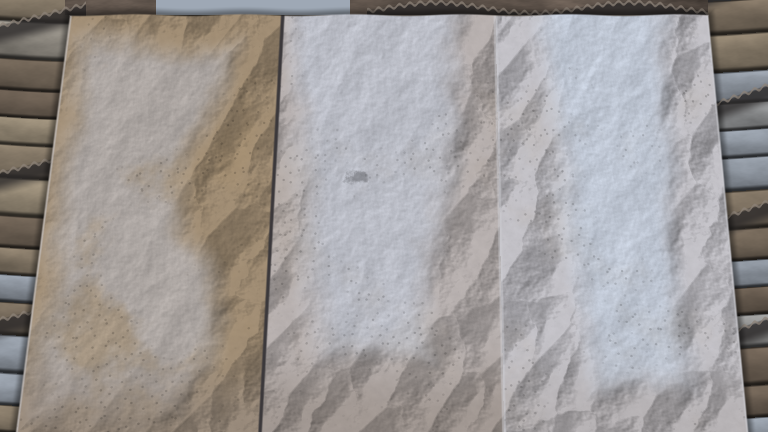
Reproduce this texture procedurally as a Shadertoy shader.

```glsl
// Three split-faced stone slabs standing side by side before stacked stone.
// Each slab is a raised face inside rough flanks; its height is built from
// layered sines and cellular scoops, then lit by slope from the upper left.

float hash(vec2 p) {
    return fract(sin(dot(p, vec2(127.1, 311.7))) * 43758.5);
}

// Distance to the nearest scattered cell centre.
float cells(vec2 p) {
    vec2 cell = floor(p);
    float nearest = 2.0;
    for (int j = -1; j <= 1; j++)
        for (int i = -1; i <= 1; i++) {
            vec2 c = cell + vec2(i, j);
            vec2 centre = c + vec2(hash(c), hash(c + 37.3));
            nearest = min(nearest, length(p - centre));
        }
    return nearest;
}

// Layered, bent sines, roughly -1 to 1.
float swell(vec2 p) {
    float sum = 0.0, amp = 0.5;
    for (int i = 0; i < 6; i++) {
        sum += amp * sin(p.x + 1.4 * sin(p.y + float(i))) * cos(0.7 * p.y + sin(p.x * 0.8));
        p = mat2(1.5, 1.2, -1.2, 1.5) * p + 1.7;
        amp *= 0.6;
    }
    return sum;
}

// Signed distance inside the raised face; p is 0 to 1 across and up the slab.
float faceDistance(vec2 p, float id) {
    float left = 0.07, right = 0.70 - 0.10 * cos((p.y - 0.6) * 9.0);
    float base = 0.04, top = 0.93;
    if (id > 0.5) { left = 0.32 - 0.30 * p.y; right = 0.63 + 0.20 * p.y; base = 0.19; top = 1.1; }
    if (id > 1.5) { left = 0.42 - 0.20 * p.y; right = 0.77; base = 0.11; top = 1.1; }
    float d = min(min(p.x - left, right - p.x) * 0.53, min(p.y - base, top - p.y));
    return d + 0.032 * swell(p * vec2(5.0, 8.0) + id * 7.0);
}

float relief(vec2 p, float id) {
    vec2 q = p * vec2(0.53, 1.0) + id * 3.1;
    float face = smoothstep(-0.05, 0.012, faceDistance(p, id));
    vec2 sheared = vec2(q.x * 10.0 - q.y * 4.0, q.y * 5.0) + 0.25 * swell(q * 13.0);
    float scoops = cells(sheared) * mix(0.035, 0.006, face);
    return 0.024 * face + scoops + 0.004 * swell(q * 14.0) + 0.0008 * swell(q * 75.0);
}

vec3 slabColor(vec2 p, float id) {
    vec2 q = p * vec2(0.53, 1.0) + id * 3.1;
    vec3 flank = vec3(0.58, 0.51, 0.42), face = vec3(0.67, 0.645, 0.63);
    if (id > 0.5) { flank = vec3(0.66, 0.635, 0.63); face = vec3(0.725, 0.735, 0.77); }
    if (id > 1.5) { flank = vec3(0.70, 0.695, 0.715); face = vec3(0.74, 0.77, 0.82); }
    float patches = swell(q * 8.0 + 4.0);
    vec3 col = mix(flank, face, smoothstep(-0.05, 0.05, faceDistance(p, id) + 0.02 * patches));

    // Ochre blotches, strongest on the first slab, and a brown foot.
    col = mix(col, vec3(0.60, 0.52, 0.41), smoothstep(0.0, 0.8, patches) * (id < 0.5 ? 0.6 : 0.12));
    float foot = smoothstep(0.24, 0.02, p.y + 0.05 * patches);
    col = mix(col, vec3(0.53, 0.49, 0.46), foot * (id > 1.5 ? 0.25 : 0.6));

    // Slope lighting.
    float e = 0.004, h = relief(p, id);
    vec2 slope = vec2((relief(p + vec2(e / 0.53, 0.0), id) - h), relief(p + vec2(0.0, e), id) - h) / e;
    col *= 1.0 + clamp(dot(slope, vec2(0.28, -0.26)), -0.30, 0.09);

    // Fine grain, pits and one small stain.
    col *= 1.0 + 0.025 * swell(q * 110.0);
    col *= 1.0 - 0.16 * smoothstep(0.16, 0.05, cells(q * 38.0)) * smoothstep(-0.1, 0.4, patches);
    float stain = length((p - vec2(0.37, 0.61)) * vec2(14.0, 50.0)) + 0.5 * swell(q * 90.0);
    if (id == 1.0) col *= 1.0 - 0.25 * smoothstep(1.0, 0.4, stain);
    return col;
}

// Stacked stone courses with dark gaps and strips of crinkled packing.
vec3 stacks(vec2 p) {
    float side = step(0.9, p.x);
    float y = p.y + 0.008 * sin(p.x * 9.0) + side * 0.03;
    float row = y / 0.073 + 0.15 * sin(y * 17.0);
    float n = hash(vec2(floor(row), side + 4.0)), f = fract(row);
    vec3 col = mix(vec3(0.43, 0.38, 0.33), vec3(0.60, 0.55, 0.47), smoothstep(0.1, 0.5, n));
    col = mix(col, vec3(0.58, 0.61, 0.65), smoothstep(0.5, 0.7, n));
    col *= 0.72 + 0.36 * f + 0.10 * swell(p * vec2(18.0, 45.0));
    col *= mix(0.4, 1.0, smoothstep(0.03, 0.16, f) * smoothstep(1.0, 0.94, f));

    // Top strip: dark stone with one pale blue slab.
    vec3 ledge = vec3(0.34, 0.30, 0.27) * (1.0 + 0.35 * swell(p * vec2(12.0, 40.0)));
    ledge = mix(ledge, vec3(0.62, 0.66, 0.71), step(0.36, p.x) * step(p.x, 0.81));
    col = mix(col, ledge, step(0.965, p.y) * step(0.15, p.x) * step(p.x, 1.64));

    // Packing strips, each with a shadowed hollow below.
    float pitch = mix(0.34, 0.27, side);
    float rise = mix(0.25 * (p.x - 0.08), 0.35 * (p.x - 1.70), side);
    float d = mod(p.y - rise - mix(0.28, 0.235, side) + 0.5 * pitch, pitch) - 0.5 * pitch;
    if (p.y > 0.965 && p.x > 0.85 && p.x < 1.64) d = p.y - 0.982 - 0.012 * sin(p.x * 14.0);
    else if (p.x > 0.2 && p.x < 1.6) d = 1.0;
    col = mix(col, vec3(0.17, 0.16, 0.16), 0.8 * smoothstep(-0.055, -0.02, d) * smoothstep(0.004, -0.004, d));
    float strand = abs(d - 0.004 * sin(p.x * 260.0));
    return mix(col, vec3(0.55, 0.51, 0.47), 0.75 * smoothstep(0.005, 0.001, strand));
}

void mainImage(out vec4 fragColor, in vec2 fragCoord) {
    // Fit to a 16:9 frame, one unit high.
    vec2 p = fragCoord / iResolution.xy * vec2(16.0 / 9.0, 1.0);
    float px = 1.2 / iResolution.y;

    // Slabs widen toward the bottom.
    float t = p.y / (0.965 + 0.002 * sin(p.x * 25.0));
    float width = mix(0.565, 0.4925, t);
    float s = (p.x - mix(0.037, 0.162, t)) / width;
    float id = clamp(floor(s), 0.0, 2.0);
    vec3 col = slabColor(vec2(s - id, t), id);

    // Dark first joint, pale second joint and pale outer arrises.
    float joint = abs(s - 1.0) * width;
    col = mix(col, vec3(0.23, 0.22, 0.23), smoothstep(0.004 + px, 0.004 - px, joint));
    float arris = min(abs(s - 2.0), min(abs(s), abs(s - 3.0))) * width;
    col = mix(col, vec3(0.80, 0.80, 0.82), 0.55 * smoothstep(0.004 + px, 0.002, arris));

    float inside = min(min(s, 3.0 - s) * width, (1.0 - t) * 0.965);
    vec3 back = stacks(p) * mix(0.6, 1.0, smoothstep(0.0, 0.02, -inside));
    fragColor = vec4(mix(back, col, smoothstep(-px, px, inside)), 1.0);
}
```
